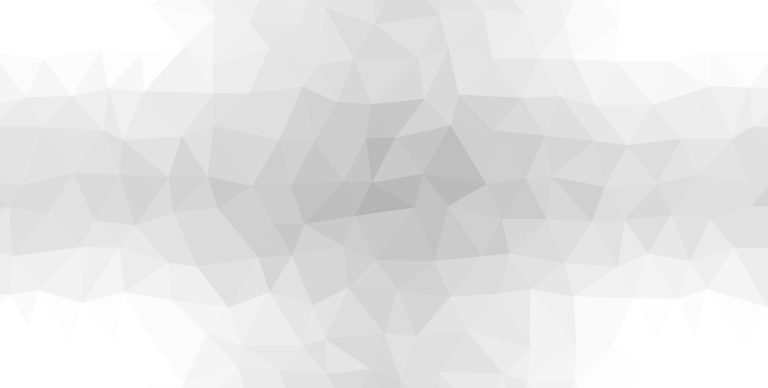
A Shadertoy shader for this background:

```glsl
// Low-poly backdrop: a staggered, jittered lattice of flat grey triangles.
// Each facet takes its tone at its midpoint from two crossing soft bands,
// darkest where they meet and fading to white in the four corners.

#define CELL vec2(0.116, 0.104)        // lattice pitch, in canvas heights
#define LATTICE_SHIFT vec2(0.0, 0.026)
#define JITTER vec2(0.62, 0.54)        // vertex scatter, in cells
#define BAND_CENTER vec2(0.505, 0.516) // crossing point, 0..1 on both axes
#define BAND_REACH vec2(0.30, 0.335)   // half widths of the two bands
#define BAND_DEPTH vec2(0.138, 0.143)  // darkening of the two bands
#define BAND_CURVE 1.3
#define FACET_VARIATION 0.16

vec2 hash22(vec2 p) {
    vec3 q = fract(p.xyx * vec3(0.1031, 0.1030, 0.0973));
    q += dot(q, q.yzx + 33.33);
    return fract((q.xx + q.yz) * q.zy);
}

// Scattered lattice point; odd rows are shifted by half a cell.
vec2 latticePoint(vec2 id) {
    vec2 stagger = vec2(0.5 * mod(id.y, 2.0), 0.0);
    vec2 scatter = (hash22(id + 27.0) - 0.5) * JITTER;
    return (id + stagger + scatter) * CELL + LATTICE_SHIFT;
}

// Signed distance to the line a-b, positive on its left.
float leftOf(vec2 p, vec2 a, vec2 b) {
    vec2 d = normalize(b - a);
    return d.x * (p.y - a.y) - d.y * (p.x - a.x);
}

// Brightness of the crossing bands.
float bandTone(vec2 p, float aspect) {
    vec2 d = abs(p / vec2(aspect, 1.0) - BAND_CENTER) / BAND_REACH;
    vec2 band = 1.0 - BAND_DEPTH * (1.0 - pow(min(d, 1.0), vec2(BAND_CURVE)));
    return band.x * band.y;
}

// Returns a counter-clockwise facet as (tone * coverage, coverage).
vec2 facet(vec2 p, vec2 a, vec2 b, vec2 c, float aspect, float pixel) {
    float inside = min(leftOf(p, a, b), min(leftOf(p, b, c), leftOf(p, c, a)));
    float coverage = clamp(inside / pixel + 0.5, 0.0, 1.0);
    vec2 middle = (a + b + c) / 3.0;
    float variation = (hash22(middle * 517.0).x - 0.5) * 2.0 * FACET_VARIATION;
    float darkness = (1.0 - bandTone(middle, aspect)) * (1.0 + variation);
    return vec2(1.0 - darkness, 1.0) * coverage;
}

void mainImage(out vec4 fragColor, in vec2 fragCoord) {
    float aspect = iResolution.x / iResolution.y;
    float pixel = 1.0 / iResolution.y;
    vec2 p = fragCoord * pixel;
    vec2 home = floor((p - LATTICE_SHIFT) / CELL);

    // Blend every nearby facet by its coverage.
    vec2 sum = vec2(0.0);
    for (int y = -1; y <= 1; y++) {
        for (int x = -1; x <= 1; x++) {
            vec2 id = home + vec2(float(x), float(y));
            vec2 a = latticePoint(id);
            vec2 b = latticePoint(id + vec2(1.0, 0.0));
            vec2 c = latticePoint(id + vec2(1.0, 1.0));
            vec2 d = latticePoint(id + vec2(0.0, 1.0));
            // The diagonal alternates with the row stagger.
            if (mod(id.y, 2.0) < 0.5) {
                sum += facet(p, a, b, d, aspect, pixel);
                sum += facet(p, b, c, d, aspect, pixel);
            } else {
                sum += facet(p, a, b, c, aspect, pixel);
                sum += facet(p, a, c, d, aspect, pixel);
            }
        }
    }

    float tone = sum.y > 0.001 ? sum.x / sum.y : bandTone(p, aspect);
    fragColor = vec4(vec3(tone), 1.0);
}
```
